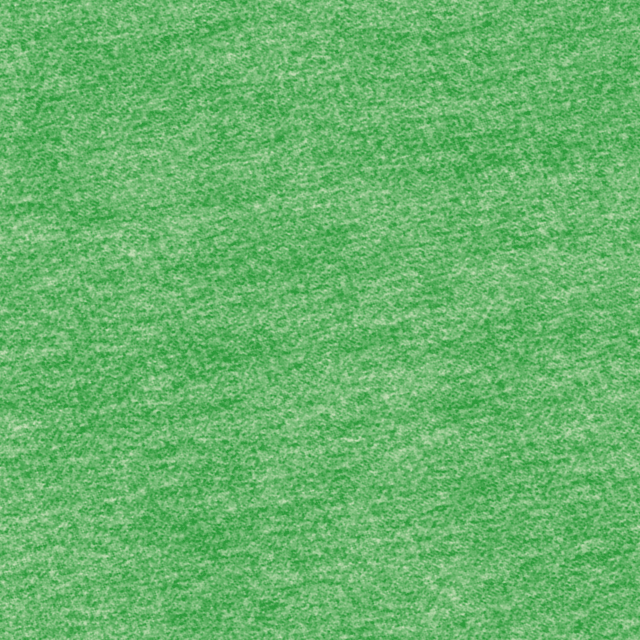
Write a WebGL 1 fragment shader that draws this texture.

```glsl
precision highp float;
// Green coloured-pencil shading: slanted soft strokes over a fine paper grain.
uniform vec2 u_resolution;

#define SLANT 0.14         // stroke direction in radians
#define BEND 0.012         // waviness of the strokes
#define BASE_TONE 0.45     // mean paleness
#define CLOUD_AMOUNT 0.21
#define STROKE_AMOUNT 0.30
#define DASH_AMOUNT 0.37
#define GRAIN_AMOUNT 0.66
#define TOOTH_AMOUNT 0.58
#define FLECK_AMOUNT 0.20
#define PIGMENT vec3(0.20, 0.615, 0.25)
#define PALE vec3(0.68, 0.835, 0.64)

float hash(vec2 p) {
  return fract(sin(dot(p, vec2(127.1, 311.7))) * 43758.5453);
}

// Smooth value noise centred on zero
float noise(vec2 p) {
  vec2 cell = floor(p);
  vec2 f = fract(p);
  f = f * f * (3.0 - 2.0 * f);
  float low = mix(hash(cell), hash(cell + vec2(1.0, 0.0)), f.x);
  float high = mix(hash(cell + vec2(0.0, 1.0)), hash(cell + vec2(1.0, 1.0)), f.x);
  return mix(low, high, f.y) - 0.5;
}

vec2 rotate(vec2 p, float angle) {
  float c = cos(angle);
  float s = sin(angle);
  return vec2(c * p.x + s * p.y, c * p.y - s * p.x);
}

// Two crossing layers of stretched noise hide the lattice
float strokes(vec2 p, vec2 scale) {
  float a = noise(rotate(p, 0.06) * scale + 17.3);
  float b = noise(rotate(p, -0.05) * scale * 1.37 + 51.9);
  return 0.75 * a + 0.66 * b;
}

void main() {
  vec2 uv = gl_FragCoord.xy / min(u_resolution.x, u_resolution.y);

  // Stroke space: x runs along the pencil, y across it
  vec2 along = rotate(uv, SLANT);
  along.y += BEND * noise(uv * vec2(3.0, 4.0) + 8.0);

  // Uneven hand pressure and long strokes
  float clouds = 0.6 * strokes(along, vec2(4.0, 8.0))
               + 0.8 * strokes(along + 3.1, vec2(10.0, 24.0));
  float longStrokes = strokes(along + 5.7, vec2(13.0, 95.0));
  float dashes = strokes(along + 9.2, vec2(55.0, 175.0));

  // Paper grain, close to isotropic
  float grain = noise(rotate(uv, 0.31) * vec2(215.0, 285.0) + 23.0);
  float tooth = noise(rotate(uv, -0.47) * vec2(360.0, 400.0) + 71.0);

  // Sparse pale flecks where the pencil skipped
  float skipped = smoothstep(0.22, 0.46, strokes(along + 13.4, vec2(24.0, 120.0)));
  float fleck = skipped * smoothstep(-0.25, 0.3, grain);

  float tone = BASE_TONE
             + CLOUD_AMOUNT * clouds
             + STROKE_AMOUNT * longStrokes
             + DASH_AMOUNT * dashes
             + GRAIN_AMOUNT * grain
             + TOOTH_AMOUNT * tooth
             + FLECK_AMOUNT * fleck;

  gl_FragColor = vec4(mix(PIGMENT, PALE, clamp(tone, -0.05, 1.15)), 1.0);
}
```
